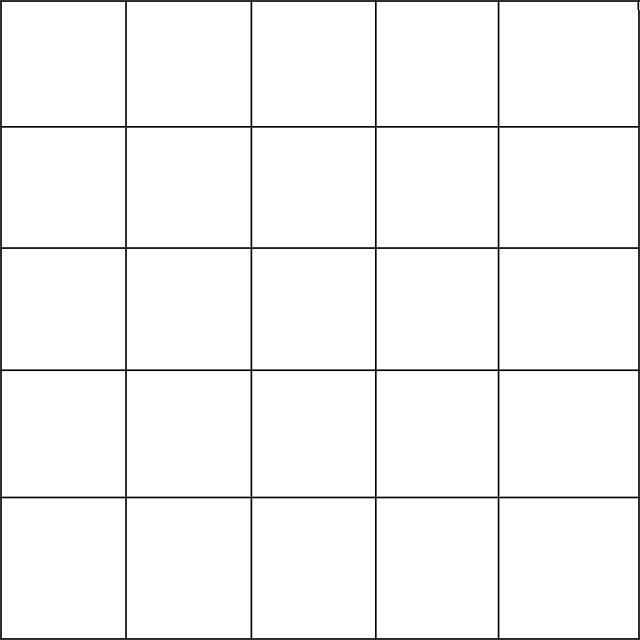
Give the GLSL for this pattern, as a Shadertoy shader.

```glsl
const int LINE_COUNT = 6;
const float LINE_WIDTH = 0.0026;
const vec3 PAPER = vec3(1.0);
const vec3 INK = vec3(0.01);

// Slightly uneven ruling, from the left and from the bottom
const float COLUMNS[LINE_COUNT] = float[](0.0016, 0.1969, 0.3928, 0.5872, 0.7790, 0.9984);
const float ROWS[LINE_COUNT] = float[](0.0016, 0.2227, 0.4215, 0.6124, 0.8018, 0.9984);

float nearestLine(float position, float lines[LINE_COUNT]) {
    float nearest = 1.0;
    for (int i = 0; i < LINE_COUNT; i++) {
        nearest = min(nearest, abs(position - lines[i]));
    }
    return nearest;
}

// Box-filtered coverage of a straight stroke
float stroke(float distanceToCentre, float width, float pixel) {
    return clamp(0.5 + (0.5 * width - distanceToCentre) / pixel, 0.0, 1.0);
}

// Small inward jog at the top of the right border
float borderJog(vec2 uv, float depth) {
    return depth * step(0.9, uv.x) * step(0.985, uv.y);
}

void mainImage(out vec4 fragColor, in vec2 fragCoord) {
    vec2 uv = fragCoord / iResolution.xy;
    vec2 pixel = 1.0 / iResolution.xy;

    float vertical = stroke(nearestLine(uv.x + borderJog(uv, 0.001), COLUMNS), LINE_WIDTH, pixel.x);
    float horizontal = stroke(nearestLine(uv.y, ROWS), LINE_WIDTH, pixel.y);

    fragColor = vec4(mix(PAPER, INK, max(vertical, horizontal)), 1.0);
}
```
